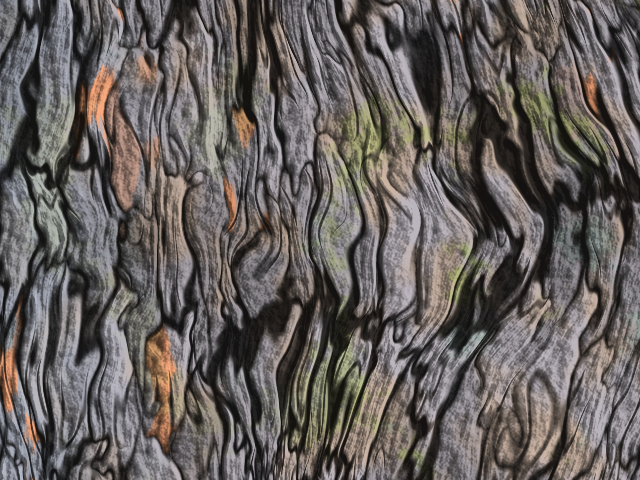
A WebGL 2 fragment shader for this texture:

```glsl
#version 300 es
precision highp float;

#define PLATE_SCALE vec2(13.0, 3.2)
#define RIDGE_SCALE vec2(22.0, 5.0)
#define FIBRE_SCALE vec2(55.0, 15.0)
#define FLAKE_SCALE 46.0
#define LEAN 0.32
#define CRACK_WIDTH 0.09
#define LIGHT_DIR vec2(0.72, 0.55)
#define BASE_TONE 0.49
#define RELIEF 0.27
#define MOSS 0.65

uniform vec2 u_resolution;
out vec4 fragColor;

struct Bark {
    float height;
    float crack;
    float fibre;
    vec2 plateId;
};

vec2 hash2(vec2 p) {
    vec3 h = fract(p.xyx * vec3(0.1031, 0.1030, 0.0973));
    h += dot(h, h.yzx + 33.33);
    return fract((h.xx + h.yz) * h.zy);
}

float cornerSlope(vec2 cell, vec2 corner, vec2 f) {
    float angle = 6.2832 * hash2(cell + corner).x;
    return dot(vec2(cos(angle), sin(angle)), f - corner);
}

// Gradient noise, roughly -1 to 1
float noise(vec2 p) {
    vec2 cell = floor(p), f = fract(p);
    vec2 w = f * f * f * (f * (f * 6.0 - 15.0) + 10.0);
    float low = mix(cornerSlope(cell, vec2(0, 0), f), cornerSlope(cell, vec2(1, 0), f), w.x);
    float high = mix(cornerSlope(cell, vec2(0, 1), f), cornerSlope(cell, vec2(1, 1), f), w.x);
    return 1.4 * mix(low, high, w.y);
}

float fbm(vec2 p) {
    float sum = 0.0, amp = 0.5;
    for (int i = 0; i < 3; i++) {
        sum += amp * noise(p);
        p = p * 2.03 + 17.3;
        amp *= 0.5;
    }
    return sum;
}

// Coordinates across and along the bent wood grain
vec2 grainCoords(vec2 p) {
    float fromMiddle = p.y - 0.5;
    float bend = LEAN * smoothstep(0.4, 0.8, p.x) * sqrt(fromMiddle * fromMiddle + 0.006);
    vec2 fromKnot = (p - vec2(0.52, 0.47)) * vec2(1.8, 3.6);
    float knot = exp(-dot(fromKnot, fromKnot));
    float across = p.x + bend + 0.05 * noise(p * vec2(3.0, 2.5))
                 + (0.014 + 0.035 * knot) * noise(p * vec2(9.0, 7.0) + 5.0);
    float along = p.y + (0.06 + 0.05 * knot) * noise(p * vec2(5.0, 4.0) + 31.0);
    return vec2(across, along);
}

Bark barkAt(vec2 p) {
    vec2 g = grainCoords(p);
    // Long plates as stretched cells with ragged borders
    vec2 q = g * PLATE_SCALE + 0.22 * noise(g * vec2(38.0, 15.0)) + 40.0;
    vec2 home = floor(q), id = vec2(0.0);
    float nearest = 9.0, second = 9.0;
    for (int y = -1; y <= 1; y++)
    for (int x = -1; x <= 1; x++) {
        vec2 cell = home + vec2(x, y);
        vec2 rnd = hash2(cell);
        float d = distance(q, cell + 0.1 + 0.8 * rnd);
        if (d < nearest) { second = nearest; nearest = d; id = rnd; }
        else second = min(second, d);
    }
    float border = second - nearest;
    float width = CRACK_WIDTH + 0.24 * noise(g * vec2(6.0, 2.2) + 9.0);
    float crack = 1.0 - smoothstep(width - 0.08, width + 0.1, border);

    // Short fissures inside the plates
    float gate = max(0.0, 0.1 - 0.5 * noise(g * vec2(8.0, 4.0) + 63.0));
    float seam = abs(noise(g * vec2(25.0, 5.5) + 3.0)) + gate;
    float fissure = 1.0 - smoothstep(0.02, 0.15, seam);

    float fibre = fbm(g * FIBRE_SCALE);
    float height = 0.02 * smoothstep(0.0, 0.42, border) * (0.6 + 0.8 * id.y)
                 + 0.03 * fbm(g * RIDGE_SCALE) + 0.011 * fibre
                 + 0.011 * fbm(p * FLAKE_SCALE) - 0.006 * fissure;
    return Bark(height, max(crack, 0.65 * fissure), fibre, id);
}

void main() {
    vec2 p = gl_FragCoord.xy / u_resolution.y;
    float eps = 0.0025;
    Bark bark = barkAt(p);

    // Relief light and a short cast shadow
    vec2 slope = vec2(barkAt(p + vec2(eps, 0.0)).height,
                      barkAt(p + vec2(0.0, eps)).height) - bark.height;
    float shade = -dot(slope / eps, LIGHT_DIR);
    shade /= 1.0 + abs(shade);
    float rise = barkAt(p + 0.014 * LIGHT_DIR).height - bark.height;
    float shadow = smoothstep(0.002, 0.02, rise);

    float tone = BASE_TONE + RELIEF * shade + 0.12 * (bark.plateId.y - 0.5)
               + 0.12 * bark.fibre + 0.1 * noise(p * 3.0 + 12.0);
    tone *= mix(1.0, 0.55, shadow) * mix(1.0, 0.23, bark.crack);
    tone = clamp(tone, 0.07, 0.72);

    // Cool weathered faces, warm recesses
    float patches = fbm(p * vec2(7.0, 5.0) + 21.0);
    float warmth = smoothstep(-0.08, 0.32, patches + 0.18 * bark.crack + 0.12 * shadow);
    vec3 tint = mix(vec3(1.02, 0.985, 1.03), vec3(1.11, 0.98, 0.89), warmth);
    tint = mix(tint, vec3(0.93, 1.0, 1.1), 0.6 * (1.0 - smoothstep(0.03, 0.4, p.x)));

    // Bare orange wood on a few plates
    float bare = smoothstep(0.9, 0.94, bark.plateId.x)
               * smoothstep(0.0, 0.2, noise(p * vec2(14.0, 7.0) + 50.0) + 0.4 * bark.fibre);
    tint = mix(tint, vec3(1.42, 0.91, 0.62), 0.85 * bare);

    // Moss and pale lichen, mostly on the right
    float damp = noise(p * vec2(5.0, 3.5) + 77.0) + 0.5 * fbm(p * 30.0);
    float side = mix(0.35, 1.0, smoothstep(0.5, 0.85, p.x));
    float moss = MOSS * side * smoothstep(0.25, 0.6, damp);
    float lichen = 0.5 * side * smoothstep(0.35, 0.65, noise(p * 5.0 + 90.0) + 0.4 * fbm(p * 40.0));
    tint = mix(tint, vec3(0.98, 1.06, 0.6), moss);
    tint = mix(tint, vec3(0.87, 1.05, 0.97), lichen);

    fragColor = vec4(tone * tint, 1.0);
}
```
